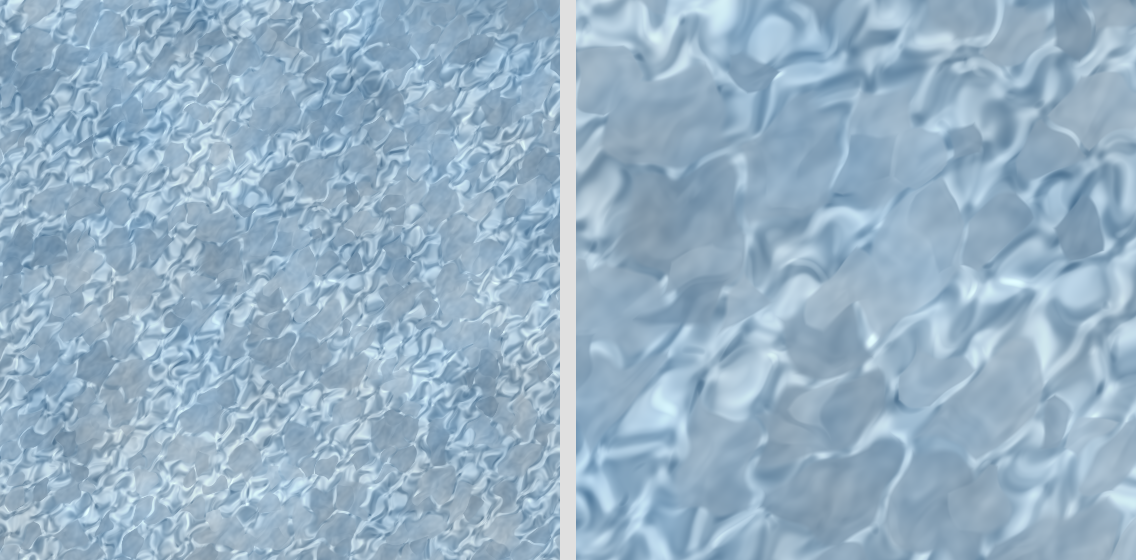
Left, the full canvas; right, a detail of the centre.
A Shadertoy shader for this texture:

```glsl
// Frosty blue crystalline stone: fine curled diagonal flakes with lit and
// shaded rims, interrupted by smooth angular grey-blue grains.
// Warped gradient noise makes the flakes, Voronoi cells make the grains.

#define FLAKE_FREQ 64.0
#define WARP_FREQ 42.0
#define WARP_AMOUNT 0.017
#define STROKE_ANGLE 0.87
#define STROKE_STRETCH 0.70
#define GRAIN_FREQ 19.0
#define GRAIN_SHARE 0.42
#define GRAIN_OPACITY 0.82
#define CONTRAST 0.104
#define MEAN_COLOR vec3(0.588, 0.700, 0.785)
#define TONE_SLOPE vec3(1.0, 0.90, 0.79)

float hash(vec2 p) {
    return fract(sin(dot(p, vec2(127.1, 311.7))) * 43758.5453);
}

vec2 hash2(vec2 p) {
    return vec2(hash(p), hash(p + 57.3));
}

float cornerSlope(vec2 cell, vec2 corner, vec2 f) {
    float angle = 6.28318 * hash(cell + corner);
    return dot(vec2(cos(angle), sin(angle)), f - corner);
}

// Gradient noise, centred on zero
float noise(vec2 p) {
    vec2 i = floor(p), f = fract(p);
    vec2 u = f * f * f * (f * (f * 6.0 - 15.0) + 10.0);
    float low = mix(cornerSlope(i, vec2(0, 0), f), cornerSlope(i, vec2(1, 0), f), u.x);
    float high = mix(cornerSlope(i, vec2(0, 1), f), cornerSlope(i, vec2(1, 1), f), u.x);
    return mix(low, high, u.y);
}

// Voronoi grain: x = distance to the border, y = random value of the cell
vec2 grainCell(vec2 p) {
    vec2 i = floor(p), f = fract(p);
    float nearest = 9.0, second = 9.0, id = 0.0;
    for (int y = -1; y <= 1; y++) {
        for (int x = -1; x <= 1; x++) {
            vec2 o = vec2(x, y);
            float d = length(o + hash2(i + o) - f);
            if (d < nearest) {
                second = nearest;
                nearest = d;
                id = hash(i + o + 19.7);
            } else {
                second = min(second, d);
            }
        }
    }
    return vec2(second - nearest, id);
}

// Crisp flakes with relief along their rims
float flakes(vec2 q) {
    vec2 s = q * FLAKE_FREQ;
    float body = noise(s);
    float relief = body - noise(s + vec2(0.10, 0.30));
    float tone = 1.15 * tanh(1.5 * (2.5 * body + 2.3 * relief));
    tone += 1.5 * noise(q * FLAKE_FREQ * 1.9 + 31.0);

    // Sparse glints and dark pits
    float spark = noise(s * 1.15 + 83.0);
    tone += 1.0 * smoothstep(0.30, 0.52, spark);
    tone -= 1.2 * smoothstep(0.32, 0.55, -spark);
    return tone;
}

void mainImage(out vec4 fragColor, in vec2 fragCoord) {
    vec2 uv = fragCoord / iResolution.y;

    // Stroke frame: x runs along the diagonal
    float c = cos(STROKE_ANGLE), s = sin(STROKE_ANGLE);
    vec2 q = vec2(c * uv.x + s * uv.y, c * uv.y - s * uv.x);
    q.x *= STROKE_STRETCH;
    vec2 warp = WARP_AMOUNT * vec2(noise(q * WARP_FREQ), noise(q * WARP_FREQ + 47.0));
    float tone = 0.24 + flakes(q + warp);

    // Smooth grains in two sizes
    float grainMask = 0.0;
    for (int k = 0; k < 2; k++) {
        float size = float(k);
        vec2 g = (q * vec2(1.15, 1.0) + 0.7 * warp) * GRAIN_FREQ * (1.0 + 0.75 * size);
        vec2 cell = grainCell(g + 13.0 * size);
        float share = GRAIN_SHARE * (1.0 - 0.45 * size);
        float mask = GRAIN_OPACITY * smoothstep(0.04, 0.17, cell.x) * step(cell.y, share);
        float grainTone = -1.05 + 1.25 * cell.y / share;
        grainTone += 0.7 * noise(q * vec2(35.0, 60.0)) + 0.45 * noise(q * 130.0);
        tone = mix(tone, grainTone, mask);
        grainMask = max(grainMask, mask);
    }

    // Broad clouds and a hazy, darker upper right edge
    float cloud = noise(uv * 4.0 + 5.0) + 0.7 * noise(uv * 10.0 + 21.0);
    float haze = smoothstep(0.88, 1.0, uv.y + 0.04 * noise(uv * 12.0)) * smoothstep(0.58, 0.72, uv.x);
    tone = mix(tone, -0.9 + 1.2 * noise(uv * 22.0), 0.65 * haze);
    tone += 1.1 * cloud;

    // Tone to colour, with bluer and greyer drifts
    vec3 color = MEAN_COLOR + CONTRAST * tone * TONE_SLOPE;
    float blueness = noise(uv * 7.0 + 61.0) + 0.6 * (uv.y - 0.5) + 0.6 * noise(q * 34.0 + 9.0);
    color += blueness * vec3(-0.040, -0.003, 0.030);
    color += grainMask * vec3(0.010, -0.004, -0.012);
    color += smoothstep(1.4, 2.4, tone) * vec3(0.0, 0.015, -0.02);
    fragColor = vec4(clamp(color, 0.0, 1.0), 1.0);
}
```
